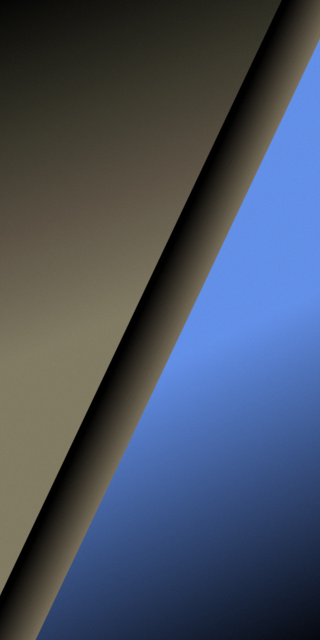
Give the GLSL for this background, as a WebGL 2 fragment shader.

```glsl
#version 300 es
precision highp float;
// Diagonal shaded bar between an olive-brown panel and a blue panel fading to black.

#define BAR_NORMAL vec2(0.904, -0.4275)
#define BAR_LEFT -0.059
#define BAR_RIGHT 0.1005
#define PANEL_AXIS vec2(0.36, 0.933)
#define BLUE_AXIS vec2(0.42, 0.907)
#define BLUE_FADE vec2(1.25, 2.265)
#define GRAIN_CELLS 384.0
#define GRAIN_AMOUNT 0.012

uniform vec2 u_resolution;
out vec4 fragColor;

const vec3 INK = vec3(0.02, 0.02, 0.017);
const vec3 DARK_OLIVE = vec3(0.21, 0.203, 0.158);
const vec3 BROWN = vec3(0.355, 0.32, 0.268);
const vec3 OLIVE = vec3(0.505, 0.48, 0.39);
const vec3 TAN = vec3(0.475, 0.435, 0.355);
const vec3 BLUE = vec3(0.385, 0.56, 0.905);
const vec3 NIGHT = vec3(0.01, 0.013, 0.025);

float hash(vec2 cell) {
    vec3 q = fract(vec3(cell.xyx) * 0.1031);
    q += dot(q, q.yzx + 33.33);
    return fract((q.x + q.y) * q.z);
}

float ramp(float a, float b, float x) {
    return clamp((x - a) / (b - a), 0.0, 1.0);
}

// Upper left: ink to olive, passing through a warm brown.
vec3 olivePanel(vec2 fromTop) {
    float s = dot(fromTop, PANEL_AXIS);
    vec3 color = mix(INK, DARK_OLIVE, ramp(0.0, 0.39, s));
    color = mix(color, BROWN, ramp(0.39, 0.70, s));
    return mix(color, OLIVE, ramp(0.70, 1.07, s));
}

// Lower right: even blue, then a long fade into night.
vec3 bluePanel(vec2 fromTop) {
    float s = dot(fromTop, BLUE_AXIS);
    return mix(BLUE, NIGHT, ramp(BLUE_FADE.x, BLUE_FADE.y, s));
}

// Bar shading: shadow along its left edge, light along its right.
vec3 barColor(float across) {
    return TAN * ramp(0.12, 1.0, across);
}

void main() {
    // Canvas is one unit wide and two units tall.
    vec2 p = gl_FragCoord.xy / u_resolution * vec2(1.0, 2.0);
    vec2 fromTop = vec2(p.x, 2.0 - p.y);
    float d = dot(p, BAR_NORMAL);
    float soft = 0.7 * fwidth(d);

    vec3 color = olivePanel(fromTop);
    vec3 bar = barColor((d - BAR_LEFT) / (BAR_RIGHT - BAR_LEFT));
    color = mix(color, bar, smoothstep(-soft, soft, d - BAR_LEFT));
    color = mix(color, bluePanel(fromTop), smoothstep(-soft, soft, d - BAR_RIGHT));

    // Faint surface grain.
    color += (hash(floor(p * GRAIN_CELLS)) - 0.5) * GRAIN_AMOUNT;
    fragColor = vec4(clamp(color, 0.0, 1.0), 1.0);
}
```
